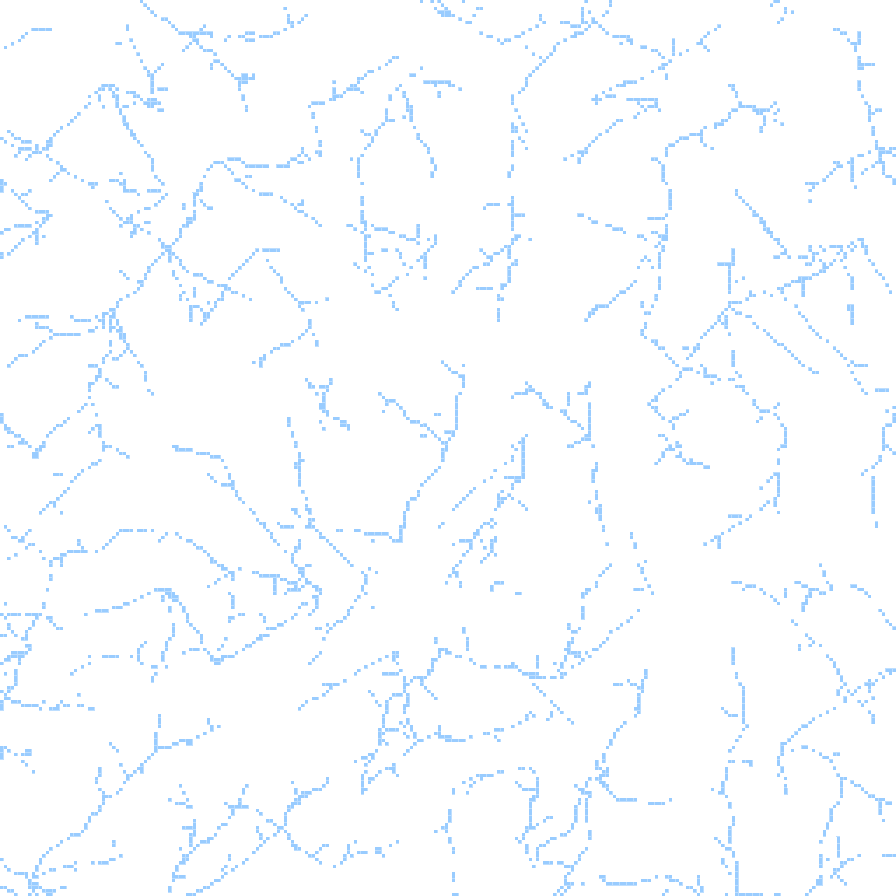
Reproduce this pattern procedurally as a three.js fragment shader.

```glsl
// Pale blue branching veins made of small square grains on white.
varying vec2 vUv;

const vec3 PAPER = vec3(1.0);
const vec3 VEIN = vec3(0.60, 0.80, 1.0);
const float GRAINS = 256.0;    // grains across the canvas
const float NODES = 13.0;      // branch nodes across the canvas
const float HALF_WIDTH = 0.35; // vein half width in grains

float hash(vec2 p, float seed) {
  vec3 q = fract(vec3(p.xyx) * vec3(0.1031, 0.1030, 0.0973) + seed * 0.137);
  q += dot(q, q.yzx + 33.33);
  return fract((q.x + q.y) * q.z);
}

// Layered sines that make straight limbs crooked.
vec2 crook(vec2 p, float freq, float amount) {
  vec2 a = p * freq;
  return amount * vec2(
    sin(a.y + 0.6 * a.x + 1.7 * sin(a.x * 0.43 + 1.0)),
    sin(a.x - 0.7 * a.y + 1.9 * sin(a.y * 0.37 + 2.0)));
}

vec2 rotate(vec2 v, float angle) {
  float c = cos(angle);
  float s = sin(angle);
  return vec2(v.x * c - v.y * s, v.x * s + v.y * c);
}

vec2 nodeAt(vec2 cell) {
  return cell + 0.18 + 0.64 * vec2(hash(cell, 2.0), hash(cell, 3.0));
}

// Next cell along a slowly turning flow, with random deviation.
vec2 nextCell(vec2 cell) {
  float flow = 2.2 * sin(cell.x * 0.57 + 1.3 * sin(cell.y * 0.41))
             + 2.2 * sin(cell.y * 0.63 - 0.9 * sin(cell.x * 0.49) + 2.0);
  float angle = flow + 2.6 * (hash(cell, 4.0) - 0.5);
  return cell + floor(1.3 * vec2(cos(angle), sin(angle)) + 0.5);
}

float segment(vec2 p, vec2 a, vec2 b) {
  vec2 d = b - a;
  float t = clamp(dot(p - a, d) / max(dot(d, d), 0.0001), 0.0, 1.0);
  return length(p - a - d * t);
}

// A limb from one node to the next, with short side twigs.
float limb(vec2 p, vec2 cell) {
  vec2 a = nodeAt(cell);
  vec2 b = nodeAt(nextCell(cell));
  vec2 dir = normalize(b - a);
  float dist = segment(p, a, b);
  for (int i = 0; i < 3; i++) {
    float k = float(i);
    if (hash(cell, 5.0 + k) < 0.55) {
      float side = mod(k, 2.0) * 2.0 - 1.0;
      float angle = side * (1.6 + 0.8 * hash(cell, 11.0 + k));
      float reach = 0.12 + 0.28 * hash(cell, 17.0 + k);
      vec2 start = mix(a, b, 0.08 + 0.3 * (k + hash(cell, 23.0 + k)));
      dist = min(dist, segment(p, start, start + rotate(dir, angle) * reach));
    }
  }
  return dist;
}

float veinDistance(vec2 uv) {
  vec2 p = uv + crook(uv, 21.0, 0.0080) + crook(uv + 1.7, 55.0, 0.0042)
         + crook(uv + 3.1, 131.0, 0.0019) + crook(uv + 7.3, 290.0, 0.0008);
  p *= NODES;
  vec2 home = floor(p);
  float dist = 10.0;
  for (int y = -1; y <= 1; y++) {
    for (int x = -1; x <= 1; x++) {
      dist = min(dist, limb(p, home + vec2(float(x), float(y))));
    }
  }
  return dist / NODES;
}

void main() {
  // Each grain takes one value from its centre.
  vec2 grid = vUv * GRAINS;
  vec2 grain = floor(grid);
  float dist = veinDistance((grain + 0.5) / GRAINS) * GRAINS;
  float filled = step(dist, HALF_WIDTH);

  // Square grain with a narrow soft edge.
  vec2 offset = abs(grid - grain - 0.5);
  float ink = filled * (1.0 - smoothstep(0.46, 0.56, max(offset.x, offset.y)));
  gl_FragColor = vec4(mix(PAPER, VEIN, ink), 1.0);
}
```
